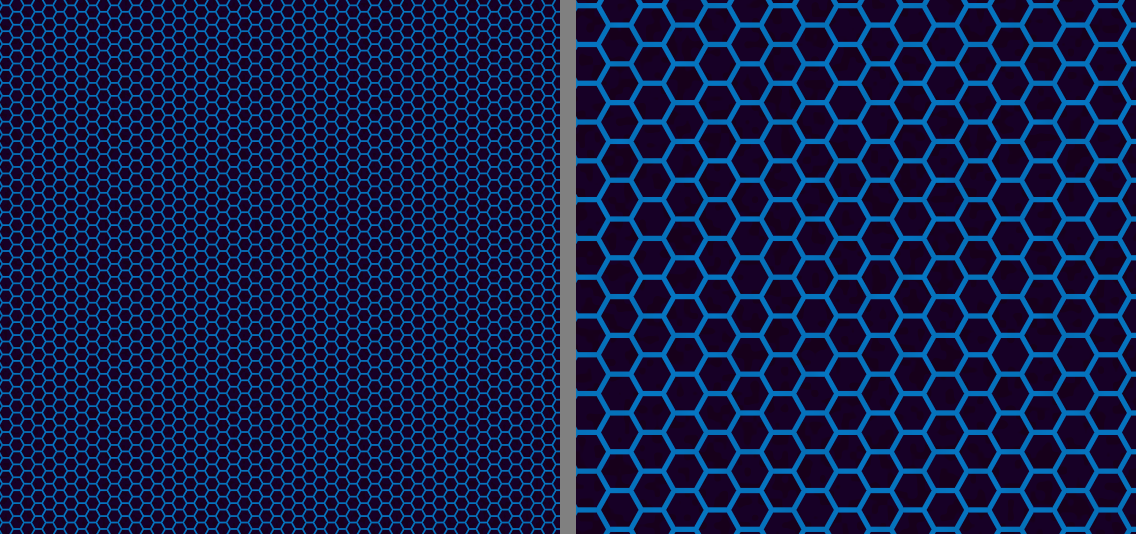
Left, the full canvas; right, a detail of the centre.
A WebGL 1 fragment shader for this pattern:

```glsl
precision highp float;
// Honeycomb mesh of thin blue lines over dark, faintly mottled violet cells.

uniform vec2 u_resolution;

const float COLUMNS = 51.6;                     // columns across the canvas
const float ROWS = 41.3;                        // cells down one column
const vec2 ANCHOR = vec2(0.3594, 0.6147);       // centre of one cell
const float LINE_WIDTH = 0.136;                 // relative to cell height
const float MOTTLE_SCALE = 5.0;                 // specks per cell height
const float LINE_WEAR = 0.07;                   // brightness change along lines
const vec3 LINE_COLOR = vec3(0.02, 0.45, 0.74);
const vec3 CELL_COLOR = vec3(0.09, 0.0, 0.15);
const vec3 SPECK_COLOR = vec3(0.09, 0.0, 0.105);
const float HALF_SQRT3 = 0.8660254;

float hash(vec2 p) {
  vec3 q = fract(vec3(p.xyx) * 0.1031);
  q += dot(q, q.yzx + 33.33);
  return fract((q.x + q.y) * q.z);
}

float valueNoise(vec2 p) {
  vec2 cell = floor(p);
  vec2 f = fract(p);
  f = f * f * (3.0 - 2.0 * f);
  float low = mix(hash(cell), hash(cell + vec2(1.0, 0.0)), f.x);
  float high = mix(hash(cell + vec2(0.0, 1.0)), hash(cell + vec2(1.0)), f.x);
  return mix(low, high, f.y);
}

// Offset from the nearest centre of a flat-topped grid with unit cell height.
vec2 nearestCell(vec2 p) {
  vec2 period = vec2(2.0 * HALF_SQRT3, 1.0);
  vec2 even = mod(p + 0.5 * period, period) - 0.5 * period;
  vec2 odd = mod(p, period) - 0.5 * period;
  return dot(even, even) < dot(odd, odd) ? even : odd;
}

// Distance from inside a cell to its closest side.
float sideDistance(vec2 p) {
  p = abs(p);
  return 0.5 - max(p.y, HALF_SQRT3 * p.x + 0.5 * p.y);
}

void main() {
  vec2 uv = gl_FragCoord.xy / u_resolution;
  vec2 grid = (uv - ANCHOR) * vec2(COLUMNS * HALF_SQRT3, ROWS);
  float pixel = ROWS / u_resolution.y;

  // Dark cells with soft specks
  float grain = valueNoise((grid + 100.0) * MOTTLE_SCALE);
  vec3 color = mix(CELL_COLOR, SPECK_COLOR, smoothstep(0.53, 0.68, grain));

  // Antialiased mesh with slight wear
  float side = sideDistance(nearestCell(grid));
  float line = clamp((0.5 * LINE_WIDTH - side) / pixel + 0.5, 0.0, 1.0);
  float wear = 1.0 + LINE_WEAR * (valueNoise((grid + 60.0) * 2.0) - 0.5);
  color = mix(color, LINE_COLOR * wear, line);

  gl_FragColor = vec4(color, 1.0);
}
```
